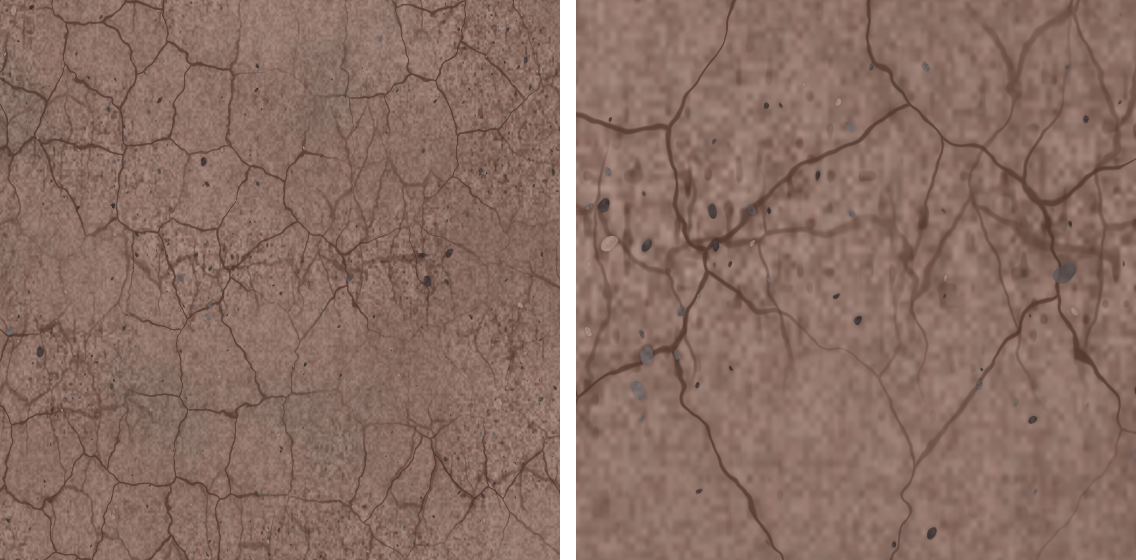
Left, the full canvas; right, a detail of the centre.
Reproduce this texture procedurally as a Shadertoy shader.

```glsl
#define CLAY vec3(0.560, 0.450, 0.410)
#define CRACK_TONE vec3(0.33, 0.225, 0.19)
#define CHIP_DARK vec3(0.23, 0.20, 0.20)
#define CHIP_GREY vec3(0.43, 0.40, 0.40)
#define CHIP_PALE vec3(0.66, 0.55, 0.50)
#define PLATES vec2(9.5, 7.0)
#define HAIRLINES vec2(17.0, 7.5)
#define CRACK_WIDTH 0.0021
#define GRAIN 0.125

vec2 hash2(vec2 p) {
    vec3 q = fract(p.xyx * vec3(0.1031, 0.1030, 0.0973));
    q += dot(q, q.yzx + 33.33);
    return fract((q.xx + q.yz) * q.zy);
}

float noise(vec2 p) {
    vec2 i = floor(p), f = fract(p);
    f = f * f * (3.0 - 2.0 * f);
    float low = mix(hash2(i).x, hash2(i + vec2(1, 0)).x, f.x);
    float high = mix(hash2(i + vec2(0, 1)).x, hash2(i + vec2(1, 1)).x, f.x);
    return mix(low, high, f.y);
}

float fbm(vec2 p) {
    float sum = 0.0, amp = 0.5;
    for (int k = 0; k < 5; k++) {
        sum += amp * noise(p);
        p = mat2(1.6, 1.2, -1.2, 1.6) * p + 7.3;
        amp *= 0.5;
    }
    return sum;
}

// Distance to the nearest border between Voronoi plates
float plateEdge(vec2 p) {
    vec2 cell = floor(p), f = fract(p), nearest = vec2(0.0);
    float best = 9.0, edge = 9.0;
    for (int y = -1; y <= 1; y++)
    for (int x = -1; x <= 1; x++) {
        vec2 o = vec2(x, y);
        vec2 r = o + 0.1 + 0.8 * hash2(cell + o) - f;
        if (dot(r, r) < best) { best = dot(r, r); nearest = r; }
    }
    for (int y = -2; y <= 2; y++)
    for (int x = -2; x <= 2; x++) {
        vec2 o = vec2(x, y);
        vec2 r = o + 0.1 + 0.8 * hash2(cell + o) - f;
        vec2 d = r - nearest;
        if (dot(d, d) > 1e-4) edge = min(edge, dot(0.5 * (r + nearest), normalize(d)));
    }
    return edge;
}

float crackLine(float d, float width, float px) {
    return 1.0 - smoothstep(width * 0.3, width + px, d);
}

// Scattered stone chips: one candidate per grid cell, tall and ragged
vec3 addChips(vec3 col, vec2 uv, float scale, float density, float px) {
    vec2 p = uv * scale, cell = floor(p);
    vec2 pick = hash2(cell + scale), shape = hash2(cell + scale * 2.7);
    vec2 r = fract(p) - 0.35 - 0.3 * hash2(cell + scale * 5.1);
    float a = (shape.x - 0.5) * 1.8;
    r = mat2(cos(a), -sin(a), sin(a), cos(a)) * r;
    float radius = mix(0.09, 0.23, shape.y * shape.y);
    float d = length(r * vec2(1.4, 0.85)) + 0.1 * (noise(p * 5.0) - 0.5) - radius;
    float soft = px * scale * 0.8;
    float present = step(pick.x, density);
    vec3 tone = mix(CHIP_DARK, CHIP_GREY, smoothstep(0.25, 0.8, pick.y));
    tone = mix(tone, CHIP_PALE, step(0.84, pick.y));
    tone += 0.12 * (noise(p * 9.0) - 0.5);
    float shadow = smoothstep(0.14, 0.0, d) * 0.035;
    col -= present * shadow;
    return mix(col, tone, present * 0.85 * (1.0 - smoothstep(-soft, soft, d)));
}

void mainImage(out vec4 fragColor, in vec2 fragCoord) {
    vec2 uv = fragCoord / iResolution.y;
    float px = 1.0 / iResolution.y;

    // Broad stains and rough patches
    float stain = fbm(uv * 4.0 + 3.0);
    float rough = smoothstep(0.36, 0.64, fbm(uv * 5.5 + 21.0));
    vec3 col = CLAY + 0.11 * (stain - 0.5);
    float dust = smoothstep(0.58, 0.75, fbm(uv * 3.5 + 50.0));
    col = mix(col, vec3(0.49, 0.425, 0.385), 0.45 * dust);

    // Sandy grain with faint vertical streaks
    float fine = noise(uv * vec2(270.0, 220.0)) - 0.5;
    float medium = noise(uv * vec2(130.0, 85.0) + 9.0) - 0.5;
    float streak = noise(uv * vec2(95.0, 18.0) + 31.0) - 0.5;
    col += GRAIN * mix(0.75, 1.2, rough) * (fine + 0.6 * medium) + 0.03 * streak;
    float pits = smoothstep(0.7, 0.92, noise(uv * vec2(165.0, 105.0) + 70.0));
    col -= pits * mix(0.035, 0.11, rough);
    col.r += 0.02 * (noise(uv * 120.0 + 44.0) - 0.5);

    // Main cracks and weaker hairlines, broken up along their length
    vec2 wander = vec2(fbm(uv * 13.0), fbm(uv * 13.0 + 40.0)) - 0.5;
    vec2 jitter = vec2(noise(uv * 75.0), noise(uv * 75.0 + 15.0)) - 0.5;
    vec2 q = uv + 0.05 * wander + 0.005 * jitter;
    float d = plateEdge(q * PLATES) / PLATES.y;
    float strength = smoothstep(0.3, 0.65, noise(uv * 6.0 + 12.0));
    float width = CRACK_WIDTH * mix(0.4, 1.3, noise(uv * 24.0));
    col -= 0.045 * exp(-d * 190.0) * (0.4 + 0.6 * strength);
    col = mix(col, CRACK_TONE, crackLine(d, width, px) * mix(0.2, 0.8, strength));
    float h = plateEdge(q * HAIRLINES + 5.0) / HAIRLINES.x;
    float hairMask = smoothstep(0.48, 0.75, noise(uv * 8.0 + 60.0));
    col -= 0.025 * exp(-h * 230.0) * hairMask;
    col = mix(col, CRACK_TONE, crackLine(h, CRACK_WIDTH * 0.6, px) * 0.45 * hairMask);

    // Chips from grit to small stones, denser on rough ground
    float crowd = mix(0.35, 1.5, rough);
    col = addChips(col, uv, 95.0, 0.055 * crowd, px);
    col = addChips(col, uv, 47.0, 0.075 * crowd, px);
    col = addChips(col, uv, 23.0, 0.055 * crowd, px);

    fragColor = vec4(clamp(col, 0.0, 1.0), 1.0);
}
```
